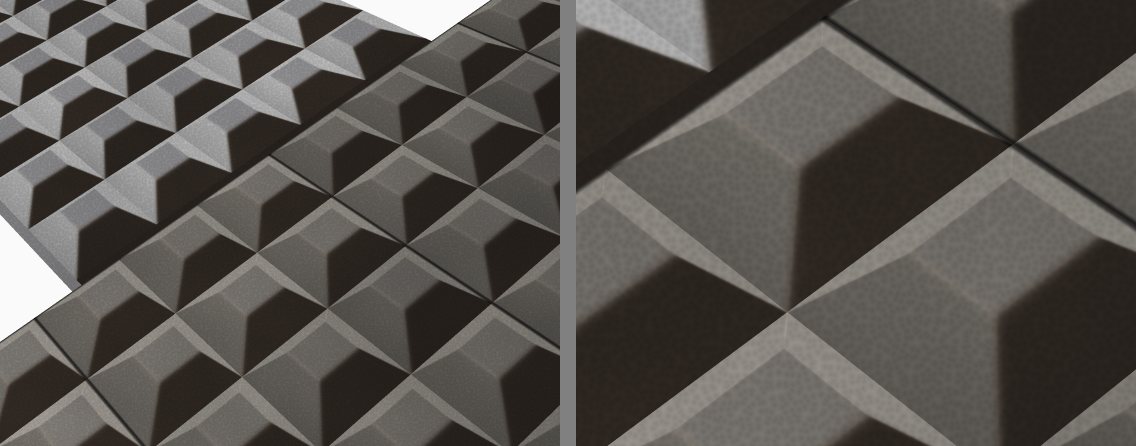
Left: the whole. Right: its middle third, enlarged.
Write a Shadertoy shader that draws this pattern.

```glsl
const vec3 PAPER = vec3(0.98);
const vec3 SHADOW = vec3(0.165, 0.140, 0.122);
const vec3 WARM_TOP = vec3(0.425, 0.412, 0.395);
const vec3 WARM_SIDE = vec3(0.370, 0.358, 0.338);
const vec3 WARM_RIM = vec3(0.530, 0.515, 0.490);
const vec3 COOL_TOP = vec3(0.510, 0.510, 0.520);
const vec3 COOL_SIDE = vec3(0.600, 0.600, 0.600);
const vec3 COOL_RIM = vec3(0.650, 0.650, 0.650);

vec2 hash2(vec2 p) {
    vec3 q = fract(p.xyx * vec3(0.1031, 0.1030, 0.0973));
    q += dot(q, q.yzx + 33.33);
    return fract((q.xx + q.yz) * q.zy);
}

// Distance to the nearest scattered foam pore
float cellular(vec2 p) {
    vec2 cell = floor(p);
    float nearest = 2.0;
    for (int j = -1; j <= 1; j++)
        for (int i = -1; i <= 1; i++) {
            vec2 neighbour = cell + vec2(i, j);
            nearest = min(nearest, distance(p, neighbour + hash2(neighbour)));
        }
    return nearest;
}

float smudges(vec2 p) {
    float sum = 0.0, weight = 0.5;
    for (int i = 0; i < 4; i++) {
        sum += weight * sin(p.x + 1.7 * sin(p.y)) * sin(p.y + 0.8);
        p = mat2(1.5, 1.1, -1.1, 1.5) * p;
        weight *= 0.55;
    }
    return sum;
}

// Perspective from canvas to the floor plane, one unit per pyramid
vec2 toFloor(vec2 point) {
    mat3 view = mat3(0.1781, 0.1326, 0.0362,
                     0.0912, -0.1330, -0.0685,
                     0.6030, 0.6536, 1.0);
    vec3 h = inverse(view) * vec3(point, 1.0);
    return h.xy / h.z;
}

// Truncated pyramid; plateau holds its low and high corners in the cell
vec3 pyramid(vec2 uv, vec4 plateau, vec3 top, vec3 side, vec3 rim) {
    vec2 id = floor(uv), p = fract(uv);
    vec2 variation = hash2(id + 71.0) - 0.5;
    plateau += 0.025 * variation.xyxy;
    vec2 low = p / max(plateau.xy, 0.02);
    vec2 high = (1.0 - p) / (1.0 - plateau.zw);
    float lowest = min(min(min(low.x, low.y), min(high.x, high.y)), 1.0);

    // Soft choice of the face with the least height
    const float SHARPNESS = 38.0;
    vec4 face = exp(-SHARPNESS * (vec4(low, high) - lowest));
    float cap = exp(-SHARPNESS * (1.0 - lowest));
    float total = dot(face, vec4(1.0)) + cap;
    face /= total;
    cap /= total;

    float slope = 0.94 + 0.12 * lowest;
    vec3 color = cap * top + face.x * side * slope
               + (face.y + face.z) * rim + face.w * SHADOW;
    float strongest = max(max(max(face.x, face.y), max(face.z, face.w)), cap);
    color += vec3(0.11, 0.09, 0.07) * (1.0 - strongest);
    return color * (1.0 + 0.09 * variation.y);
}

vec3 warmPanel(vec2 uv) {
    vec3 color = pyramid(uv, vec4(0.45, 0.10, 0.90, 0.51),
                         WARM_TOP, WARM_SIDE, WARM_RIM);
    float seam = 3.0 * abs(fract(uv.x / 3.0 + 0.5) - 0.5);
    color *= mix(0.35, 1.0, smoothstep(0.004, 0.026, seam));
    return color * mix(0.30, 1.0, smoothstep(0.0, 0.03, uv.y));
}

vec3 coolPanel(vec2 uv) {
    const float LEFT = -2.0, RIGHT = 3.0, THICKNESS = 0.11;
    if (uv.x < LEFT - THICKNESS || uv.x > RIGHT) return PAPER;
    if (uv.x < LEFT) return COOL_TOP * 0.92;
    if (uv.y > 0.0) return SHADOW * 0.9;
    return pyramid(uv, vec4(0.37, 0.05, 0.84, 0.45),
                   COOL_TOP, COOL_SIDE, COOL_RIM);
}

vec3 scene(vec2 point) {
    vec2 uv = toFloor(point);
    vec2 coolUv = vec2(uv.x + 0.45, (uv.y + 0.1) / 1.04);
    return uv.y > 0.0 ? warmPanel(uv) * mix(1.12, 0.84, point.x / 1.25)
                      : coolPanel(coolUv);
}

void mainImage(out vec4 fragColor, in vec2 fragCoord) {
    const int SAMPLES = 3;
    vec3 color = vec3(0.0);
    for (int j = 0; j < SAMPLES; j++)
        for (int i = 0; i < SAMPLES; i++) {
            vec2 offset = (vec2(i, j) + 0.5) / float(SAMPLES) - 0.5;
            color += scene((fragCoord + offset) / iResolution.y);
        }
    color /= float(SAMPLES * SAMPLES);

    // Foam grain and broad wear, kept off the bare paper
    vec2 point = fragCoord / iResolution.y;
    float grain = cellular(point * 190.0) - 0.45;
    float wear = smudges(point * 9.0);
    float foam = 1.0 - smoothstep(0.7, 0.9, color.g);
    color *= 1.0 + foam * (0.13 * grain + 0.06 * wear);
    fragColor = vec4(color, 1.0);
}
```
